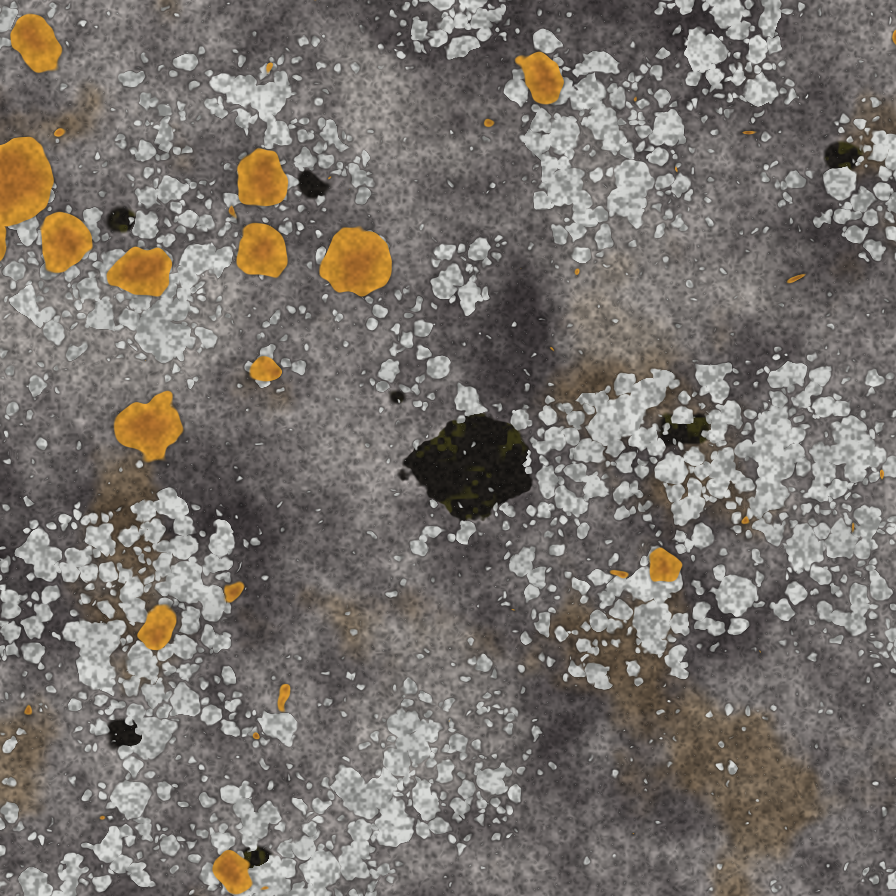
Write a WebGL 1 fragment shader that draws this texture.

```glsl
precision highp float;
// Weathered grey stone with pale crusty lichen, orange lichen rosettes and dark mossy pits.
uniform vec2 u_resolution;

#define STONE_DARK vec3(0.235, 0.215, 0.220)
#define STONE_LIGHT vec3(0.570, 0.550, 0.540)
#define STAIN vec3(0.450, 0.360, 0.240)
#define CRUST_SHADE vec3(0.530, 0.535, 0.525)
#define CRUST_LIGHT vec3(0.810, 0.815, 0.805)
#define ORANGE_RIM vec3(0.790, 0.560, 0.190)
#define ORANGE_CORE vec3(0.640, 0.410, 0.170)
#define PIT vec3(0.110, 0.100, 0.090)
#define MOSS vec3(0.270, 0.260, 0.100)
#define CRUST_COVER 0.75
#define ORANGE_COVER 0.12
#define PIT_COVER 0.30

float hash(vec2 p) {
  vec3 q = fract(p.xyx * 0.1031);
  q += dot(q, q.yzx + 33.33);
  return fract((q.x + q.y) * q.z);
}

float noise(vec2 p) {
  vec2 cell = floor(p), f = fract(p);
  f = f * f * (3.0 - 2.0 * f);
  float low = mix(hash(cell), hash(cell + vec2(1.0, 0.0)), f.x);
  float high = mix(hash(cell + vec2(0.0, 1.0)), hash(cell + 1.0), f.x);
  return mix(low, high, f.y);
}

float fbm(vec2 p) {
  float sum = 0.0, gain = 0.5;
  for (int i = 0; i < 5; i++) {
    sum += gain * noise(p);
    p = mat2(1.6, 1.2, -1.2, 1.6) * p + 17.3;
    gain *= 0.5;
  }
  return sum / 0.97;
}

vec2 wobble(vec2 p) {
  return vec2(noise(p), noise(p + 71.7)) - 0.5;
}

// Scattered discs: x = depth inside the edge, y = depth relative to the radius.
vec2 scatter(vec2 p, float size, float reach, float cover, float seed) {
  vec2 q = p / size + seed, cell = floor(q);
  vec2 best = vec2(-1.0, 0.5);
  for (int j = -1; j <= 1; j++) {
    for (int i = -1; i <= 1; i++) {
      vec2 c = cell + vec2(float(i), float(j));
      vec2 centre = c + 0.15 + 0.7 * vec2(hash(c), hash(c + 57.0));
      float rank = hash(c + 113.0);
      float radius = reach * smoothstep(rank, rank + 0.15, cover);
      radius *= 0.6 + 0.4 * hash(c + 31.0);
      float depth = radius - length(q - centre) - 0.03;
      if (depth > best.x) best = vec2(depth, radius);
    }
  }
  return vec2(best.x * size, best.x / max(best.y, 0.1));
}

vec3 stoneColor(vec2 p, float grain, float fine) {
  float tone = smoothstep(0.28, 0.72, fbm(p * 5.0 + 3.0));
  tone = mix(tone, smoothstep(0.25, 0.75, fbm(p * 24.0 + 40.0)), 0.42);
  vec3 color = mix(STONE_DARK, STONE_LIGHT, tone);
  float stain = smoothstep(0.56, 0.74, fbm(p * 7.0 + 90.0));
  color = mix(color, STAIN, 0.55 * stain);
  float pale = smoothstep(0.60, 0.74, fbm(p * 4.5 + 140.0));
  color = mix(color, vec3(0.64, 0.62, 0.60), 0.6 * pale);
  return color * (1.0 + 0.34 * (grain - 0.5) + 0.30 * (fine - 0.5));
}

void main() {
  vec2 p = gl_FragCoord.xy / u_resolution.y;
  float soft = max(0.0012, 0.8 / u_resolution.y);
  float grain = noise(p * 130.0);
  float fine = noise(p * 290.0 + 9.0);
  vec3 color = stoneColor(p, grain, fine);

  // Pits: small scattered holes and one ragged hollow holding moss
  vec2 ragged = p + 0.014 * wobble(p * 45.0);
  float pit = scatter(ragged * vec2(0.8, 1.1), 0.16, 0.17, PIT_COVER, 5.0).x;
  vec2 fromHollow = (p - vec2(0.51, 0.48)) * vec2(0.85, 1.2);
  float hollow = 0.052 - length(fromHollow) + 0.12 * (fbm(p * 15.0 + 8.0) - 0.5);
  pit = max(pit, hollow);
  float mossy = smoothstep(0.45, 0.75, grain) * smoothstep(0.35, 0.65, noise(p * 28.0));
  vec3 pitColor = mix(PIT * (0.7 + 0.6 * fine), MOSS, 0.7 * mossy);
  color *= 1.0 + 0.15 * smoothstep(-0.012, -0.003, pit);
  color = mix(color, pitColor, smoothstep(-0.002, 0.004, pit));

  // Pale crust: clumps of three disc sizes, denser to the lower left
  float lean = 0.07 * (0.5 - p.x) + 0.07 * (0.45 - p.y);
  float clump = smoothstep(0.40, 0.68, fbm(p * 6.0 + 60.0) + lean);
  clump *= CRUST_COVER * (1.0 - smoothstep(-0.01, 0.02, pit));
  vec2 frayed = p + 0.007 * wobble(p * 95.0) + 0.003 * wobble(p * 210.0);
  float crust = scatter(frayed, 0.046, 0.55, clump * 0.8, 11.0).x;
  crust = max(crust, scatter(frayed, 0.022, 0.62, clump, 23.0).x);
  crust = max(crust, scatter(frayed, 0.010, 0.55, 0.10 + 0.5 * clump, 37.0).x);
  float crumbs = 0.55 * noise(p * 170.0 + 21.0) + 0.45 * fine;
  vec3 crustColor = mix(CRUST_SHADE, CRUST_LIGHT, smoothstep(0.18, 0.72, crumbs));
  crustColor *= 0.90 + 0.18 * noise(p * 35.0);
  color *= 1.0 - 0.28 * smoothstep(-0.005, 0.0, crust);
  color = mix(color, crustColor, smoothstep(-soft, soft, crust));

  // Orange rosettes: lobed discs with bright rims, crowded at the upper left
  vec2 fromCrowd = p - vec2(0.14, 0.64);
  float crowd = ORANGE_COVER + 0.55 * exp(-22.0 * dot(fromCrowd, fromCrowd));
  vec2 lobed = p + 0.030 * wobble(p * 22.0) + 0.009 * wobble(p * 75.0);
  vec2 rosette = scatter(lobed, 0.11, 0.50, crowd, 47.0);
  vec2 spot = scatter(lobed, 0.048, 0.36, 0.10, 83.0);
  if (spot.x > rosette.x) rosette = spot;
  float core = smoothstep(0.05, 0.75, rosette.y + 0.5 * (noise(p * 40.0) - 0.5));
  vec3 orange = mix(ORANGE_RIM, ORANGE_CORE, core);
  orange *= 0.76 + 0.46 * mix(crumbs, grain, 0.25);
  color *= 1.0 - 0.25 * smoothstep(-0.005, 0.0, rosette.x);
  color = mix(color, orange, smoothstep(-soft, soft, rosette.x));

  gl_FragColor = vec4(clamp(color, 0.0, 1.0), 1.0);
}
```
